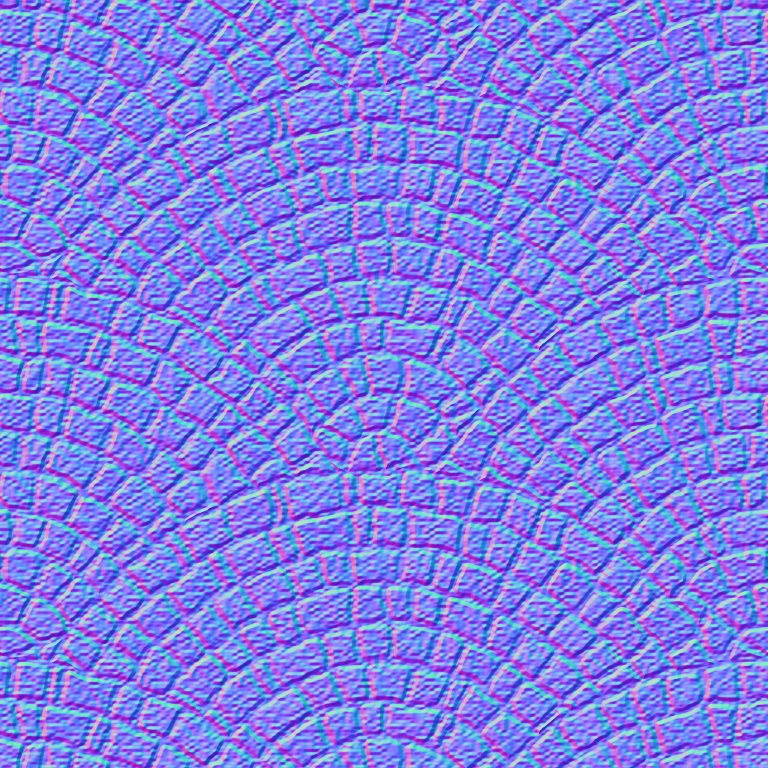
A Shadertoy shader for this texture map:

```glsl
const float TAU = 6.2831853;
const vec2  TILE = vec2(1.0, 0.5);         // period of the paving on the canvas
const float FAN_RADIUS = 0.5;
const float FAN_STEP = 0.25;               // rise from one fan tier to the next
const float FAN_BASE = 0.138;              // height of the lowest fan centre
const float ROW_HEIGHT = FAN_RADIUS / 10.0;
const float STONE_WIDTH = 0.047;
const float WIDTH_JITTER = 0.36;
const float CORNER_RADIUS = 0.009;
const float JOINT_HALF = 0.0015;
const float BEVEL_WIDTH = 0.0065;
const float STONE_RISE = 0.0062;
const float STONE_TILT = 0.16;
const vec2  WARP_CELLS = vec2(26.0, 26.0);
const float WARP_AMOUNT = 0.009;
const vec2  CHIP_CELLS = vec2(90.0, 90.0);
const float CHIP_AMOUNT = 0.0035;
const vec2  GRAIN_CELLS = vec2(160.0, 240.0);
const float GRAIN_RISE = 0.0052;
const float SAMPLE_STEP = 0.0009;

float hash(vec2 p) {
    return fract(sin(dot(p, vec2(127.1, 311.7))) * 43758.5453);
}

// Value noise that repeats with the paving tile
float tiledNoise(vec2 p, vec2 cells, float seed) {
    vec2 q = p * cells;
    vec2 i = floor(q);
    vec2 f = q - i;
    f = f * f * (3.0 - 2.0 * f);
    vec2 period = cells * TILE;
    vec2 a = mod(i, period) + seed;
    vec2 b = mod(i + 1.0, period) + seed;
    return mix(mix(hash(a), hash(vec2(b.x, a.y)), f.x),
               mix(hash(vec2(a.x, b.y)), hash(b), f.x), f.y);
}

// Position of a joint between neighbouring stones in a row
float jointAt(float index, float rowSeed) {
    return index + WIDTH_JITTER * 2.0 * (hash(vec2(rowSeed, index)) - 0.5);
}

// Height of one stone; fanEdge is the distance to the fans lying in front
float stoneHeight(vec2 d, float fanSeed, float fanEdge, float chip) {
    float r = length(d);
    float row = floor(r / ROW_HEIGHT);
    float rowSeed = row + 20.0 * fanSeed + 3.0;
    float count = max(3.0, floor(TAU * (row + 0.5) * ROW_HEIGHT / STONE_WIDTH));
    float s = atan(d.x, d.y) / TAU * count + hash(vec2(rowSeed, 71.0));

    float index = floor(s);
    if (s < jointAt(index, rowSeed)) index -= 1.0;
    else if (s > jointAt(index + 1.0, rowSeed)) index += 1.0;
    float left = jointAt(index, rowSeed);
    float right = jointAt(index + 1.0, rowSeed);

    // Rounded block in arc-length and radial units
    float arcUnit = TAU * r / count;
    vec2 local = vec2((s - 0.5 * (left + right)) * arcUnit,
                      r - (row + 0.5) * ROW_HEIGHT);
    vec2 halfSize = 0.5 * vec2((right - left) * arcUnit, ROW_HEIGHT);
    vec2 q = abs(local) - halfSize + CORNER_RADIUS;
    float edge = CORNER_RADIUS - length(max(q, 0.0)) - min(max(q.x, q.y), 0.0);
    edge = min(edge, fanEdge) + chip;

    float plateau = smoothstep(JOINT_HALF, JOINT_HALF + BEVEL_WIDTH, edge);
    vec2 tilt = vec2(hash(vec2(index, rowSeed + 41.0)),
                     hash(vec2(index, rowSeed + 83.0))) - 0.5;
    return plateau * (STONE_RISE + STONE_TILT * dot(tilt, local));
}

float pavingHeight(vec2 p) {
    float grain = GRAIN_RISE * tiledNoise(p, GRAIN_CELLS, 5.0);
    float chip = CHIP_AMOUNT * (tiledNoise(p, CHIP_CELLS, 9.0) - 0.5);
    vec2 w = p + WARP_AMOUNT * (vec2(tiledNoise(p, WARP_CELLS, 13.0),
                                     tiledNoise(p, WARP_CELLS, 57.0)) - 0.5);

    // Overlapping fans: the lowest one that reaches the point is in front
    float first = ceil((w.y - FAN_RADIUS - FAN_BASE) / FAN_STEP) - 1.0;
    float fanEdge = 1.0;
    for (int n = 0; n < 6; n++) {
        float tier = first + float(n);
        float parity = mod(tier, 2.0);
        vec2 d = w - vec2(0.5 * parity, FAN_BASE + FAN_STEP * tier);
        d.x -= round(d.x);
        float outside = length(d) - FAN_RADIUS;
        if (outside < 0.0) return grain + stoneHeight(d, parity, fanEdge, chip);
        fanEdge = min(fanEdge, outside);
    }
    return grain;
}

void mainImage(out vec4 fragColor, in vec2 fragCoord) {
    vec2 uv = fragCoord / iResolution.xy;
    float reach = max(SAMPLE_STEP, 0.45 / iResolution.y);
    vec2 e = vec2(reach, 0.0);
    vec2 slope = vec2(pavingHeight(uv + e.xy) - pavingHeight(uv - e.xy),
                      pavingHeight(uv + e.yx) - pavingHeight(uv - e.yx)) / (2.0 * reach);

    // Red faces left, green faces up, blue faces the viewer
    vec3 normal = normalize(vec3(slope.x, -slope.y, 1.0));
    fragColor = vec4(0.5 + 0.5 * normal, 1.0);
}
```
